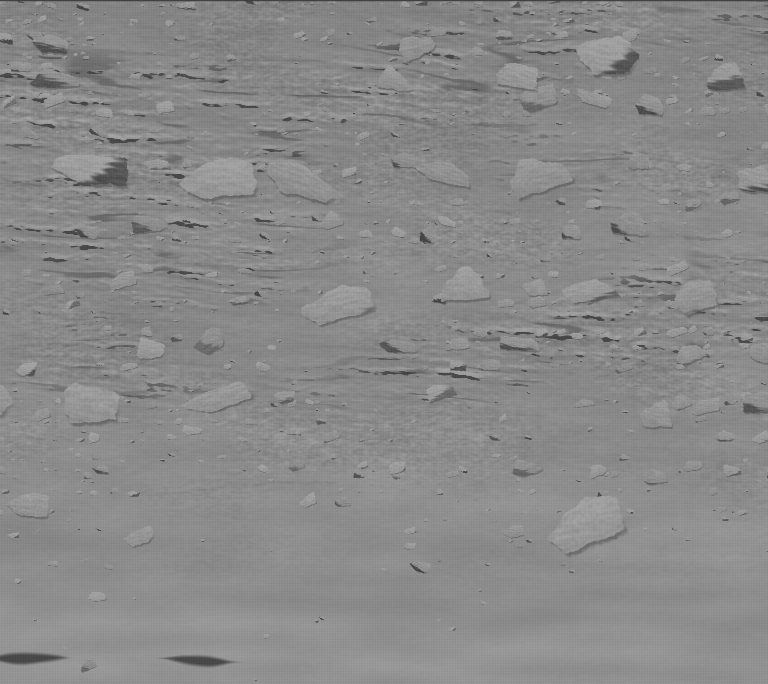
A Shadertoy shader for this texture:

```glsl
// Grey desert slope: wind-blown sand, thin broken rock ledges and scattered boulders.

vec2 hash2(vec2 p) {
    vec3 h = fract(p.xyx * vec3(.1031, .1030, .0973));
    h += dot(h, h.yzx + 33.33);
    return fract((h.xx + h.yz) * h.zy);
}

vec2 direction(float angle) { return vec2(cos(angle), sin(angle)); }

float cornerSlope(vec2 cell, vec2 offset) {
    return dot(direction(6.2832 * hash2(cell + 57.).x), offset);
}

// Gradient noise, about -0.7 to 0.7
float gnoise(vec2 p) {
    vec2 i = floor(p), f = p - i, e = vec2(1, 0);
    vec2 u = f * f * f * (f * (f * 6. - 15.) + 10.);
    return mix(mix(cornerSlope(i, f), cornerSlope(i + e, f - e), u.x),
               mix(cornerSlope(i + e.yx, f - e.yx), cornerSlope(i + 1., f - 1.), u.x), u.y);
}

// Long flat layers, broken up by finer octaves
float strata(vec2 p) {
    return gnoise(p * vec2(6, 75)) + .6 * gnoise(p * vec2(20, 150) + 7.)
         + .45 * gnoise(p * vec2(75, 240) + 15.);
}

// Slightly rounded facets sunk into the sand, with a chipped edge
float rockShape(vec2 q, vec2 seed) {
    float sum = 0.;
    for (int i = 0; i < 6; i++) {
        vec2 h = hash2(seed + float(i) * 11.3);
        vec2 facet = direction((float(i) + .9 * h.x) * 1.0472);
        sum += exp(14. * (dot(q, facet) - mix(.55, 1., h.y)));
    }
    float buried = -q.y - .5 + .25 * q.x;
    return max(log(sum) / 14., buried) + .1 * gnoise(q * 3. + seed) + .05 * gnoise(q * 8. + seed);
}

float sandTone(vec2 p) {
    float near = 1. - smoothstep(.1, .42, p.y);
    float tone = mix(.537, .57, near) - .015 * smoothstep(.6, 1., p.y);
    tone += .025 * gnoise(p * vec2(2.3, 7)) + .035 * gnoise(p * vec2(8, 28) + 4.);

    // Soft dune slopes in the foreground
    vec2 dune = p + vec2(0, .09 * p.x + .04 * gnoise(p * vec2(2.5, 4)));
    tone += .03 * near * gnoise(dune * vec2(2, 30) + 9.);
    tone -= .02 * smoothstep(.14, .17, dune.y) * smoothstep(.32, .2, dune.y);

    // Patches of flat grit up the slope
    float grit = gnoise(p * vec2(45, 160)) + gnoise(p * vec2(130, 270));
    float pebbly = smoothstep(-.1, .35, gnoise(p * vec2(4, 10) + 21.));
    return tone + grit * mix(mix(.02, .065, pebbly), .01, near);
}

float addLedges(float tone, vec2 p) {
    float far = smoothstep(.26, .4, p.y);
    float patchy = far * smoothstep(-.12, .24, gnoise(p * vec2(2.1, 6.5) + 3.));
    vec2 q = p + vec2(0, .05 * p.x + .018 * gnoise(p * 3.5));
    float layer = strata(q), below = strata(q - vec2(0, .005));
    tone += .04 * (below - layer) * far * (.3 + patchy);
    tone += .04 * patchy * smoothstep(.15, .45, below);

    // Long hairline joints, interrupted along their length
    float joint = smoothstep(.1, .02, abs(gnoise(q * vec2(4, 42) + 31.) + .1 * layer));
    joint *= smoothstep(.0, .25, gnoise(q * vec2(11, 45) + 17.));
    tone = mix(tone, .37, .75 * joint * far * (.15 + .85 * patchy));
    return mix(tone, .24, .85 * patchy * smoothstep(.43, .55, layer));
}

float addRocks(float tone, vec2 p, float size, float share) {
    // One possible rock per cell, with each row shifted sideways
    vec2 g = p / size;
    g.x += 5. * hash2(vec2(floor(g.y), size * 90.)).x;
    vec2 cell = floor(g), seed = cell + size * 700.;
    vec2 pick = hash2(seed), look = hash2(seed + 31.), pose = hash2(seed + 67.);
    float rowHeight = (cell.y + .5) * size;
    float cluster = 1. + 2.2 * gnoise(cell * size * vec2(4, 7) + 13.);
    if (pick.x > share * cluster * mix(.12, 1., smoothstep(.12, .4, rowHeight))) return tone;

    float radius = size * mix(.18, .36, pick.y);
    vec2 q = (fract(g) - .5 - .25 * (hash2(seed + 5.) - .5)) * size / radius;
    float tilt = .7 * (pose.x - .6);
    q = mat2(cos(tilt), -sin(tilt), sin(tilt), cos(tilt)) * q;
    q.y *= mix(1.1, 2.1, pose.y);
    float soft = max(.001, .7 / iResolution.y) / radius;

    // Contact shadow below and to the right
    float shade = smoothstep(.06, -.06, rockShape(q + vec2(-.06, .1), seed));
    tone = mix(tone, .34, .6 * shade * smoothstep(.2, -.4, q.y));

    // Pale upper face against a darker lower face
    float grain = gnoise(q * vec2(2, 7) + seed);
    float side = dot(q, direction(1.57 + 1.9 * (look.x - .4)));
    float lit = smoothstep(-.14, .14, side + mix(-.1, 1.2, look.y) + .25 * grain);
    float face = mix(mix(.28, .44, pose.x), mix(.54, .61, look.x), lit);
    face += .05 * grain + .04 * q.y + .04 * gnoise(q * 9. + seed);
    return mix(tone, face, smoothstep(soft, -soft, rockShape(q, seed)));
}

void mainImage(out vec4 fragColor, in vec2 fragCoord) {
    vec2 p = fragCoord / iResolution.y;
    float tone = addLedges(sandTone(p), p);

    // Small stones first, boulders last
    for (int i = 0; i < 5; i++) {
        float size = .0145 * pow(1.83, float(i));
        tone = addRocks(tone, p, size, .12 + .09 * float(i));
    }

    // Two dark hollows in the nearest ground at the left
    float thickness = .008 * (cos(25. * p.x - 1.) - .15 + .5 * gnoise(p * vec2(20, 9)));
    thickness = mix(thickness, -.012, smoothstep(.38, .43, p.x));
    float hollow = abs(p.y - .04 + .025 * p.x + .006 * gnoise(p * 14.)) - thickness;
    tone = mix(tone, .25, .9 * smoothstep(.003, -.004, hollow));

    // Fine sensor grid, faded out where pixels are too coarse to carry it
    vec2 site = sin(6.2832 * 288. * fragCoord / iResolution.x);
    tone += .03 * (site.x + site.y) * smoothstep(2., 4., iResolution.x / 288.);

    // Thin dark upper border
    tone = mix(tone, .25, smoothstep(.997, .9995, p.y));
    fragColor = vec4(vec3(clamp(tone, .15, .64)), 1);
}
```
